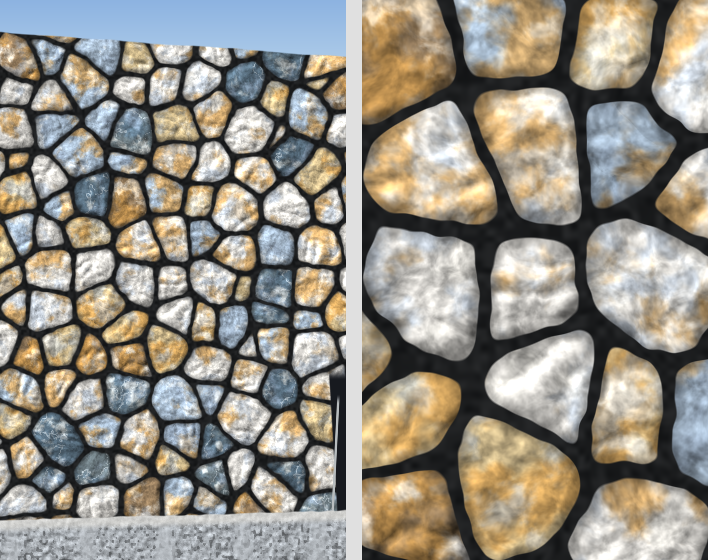
Left: the whole. Right: its middle third, enlarged.
This texture is drawn by a WebGL 1 fragment shader. Its source:

```glsl
precision highp float;
uniform vec2 u_resolution;

float hash(vec2 p) {
  vec3 q = fract(vec3(p.xyx) * 0.1031);
  q += dot(q, q.yzx + 33.33);
  return fract((q.x + q.y) * q.z);
}

float noise(vec2 p) {
  vec2 i = floor(p), f = fract(p);
  f = f * f * (3.0 - 2.0 * f);
  return mix(mix(hash(i), hash(i + vec2(1, 0)), f.x),
             mix(hash(i + vec2(0, 1)), hash(i + vec2(1, 1)), f.x), f.y);
}

float fbm(vec2 p) {
  float sum = 0.0, amp = 0.5;
  for (int i = 0; i < 5; i++) {
    sum += amp * noise(p);
    p = mat2(1.6, 1.2, -1.2, 1.6) * p + 17.3;
    amp *= 0.55;
  }
  return sum;
}

// Stone centre (xy) and size weight (z) for a grid cell
vec3 stoneSite(vec2 cell) {
  vec2 jitter = vec2(hash(cell + 3.7), hash(cell + 91.2)) - 0.5;
  return vec3(cell + 0.5 + 0.8 * jitter, 0.32 * hash(cell + 47.5));
}

// Rough split face: broad chips plus fine grain
float relief(vec2 p) {
  float chips = abs(noise(p * vec2(2.2, 4.0)) - 0.5);
  return fbm(p * 3.5) + 0.7 * chips;
}

vec3 stoneColor(vec2 q, vec2 id, vec2 fromCentre, float edge) {
  float kind = hash(id + 12.9), tone = hash(id + 63.1);
  vec3 pale = vec3(0.83, 0.82, 0.80), blue = vec3(0.63, 0.70, 0.77);
  vec3 slate = vec3(0.33, 0.41, 0.47), tan_ = vec3(0.78, 0.70, 0.53);
  vec3 brown = vec3(0.54, 0.45, 0.34), ochre = vec3(0.74, 0.55, 0.28);
  vec3 col = kind < 0.40 ? pale : kind < 0.58 ? blue : kind < 0.74 ? slate
           : kind < 0.93 ? tan_ : brown;
  float isDark = step(0.58, kind) * step(kind, 0.74);

  // Each stone has its own turned face
  float a = 6.28 * tone;
  vec2 p = mat2(cos(a), sin(a), -sin(a), cos(a)) * fromCentre + id * 7.0;

  // Rusty stains, bluish patches and pale veins
  float stain = smoothstep(0.50, 0.72, fbm(p * 1.7 + 5.0) + 0.22 * (tone - 0.5));
  col = mix(col, ochre, stain * mix(0.75, 0.12, isDark));
  col = mix(col, vec3(0.60, 0.67, 0.76), 0.5 * smoothstep(0.52, 0.75, fbm(p * 2.3 + 40.0)));
  col = mix(col, vec3(0.90, 0.89, 0.86), 0.55 * smoothstep(0.55, 0.78, fbm(p * 3.1 + 80.0)));
  float vein = abs(fbm(p * 1.6 + 120.0) - 0.48);
  col = mix(col, vec3(0.78, 0.81, 0.83), isDark * 0.5 * smoothstep(0.03, 0.0, vein));

  // Light from the upper left
  float slope = relief(p) - relief(p + mat2(cos(a), sin(a), -sin(a), cos(a)) * vec2(-0.06, 0.07));
  float light = 1.0 + 1.1 * slope + 0.16 * dot(fromCentre, vec2(-0.5, 0.8));
  light += 0.16 * (noise(q * 26.0) - 0.5) + 0.14 * (tone - 0.5);
  light *= mix(0.72, 1.04, smoothstep(0.05, 0.17, edge));
  return col * light;
}

vec3 masonry(vec2 p) {
  vec2 q = p * 9.2;
  q += 0.12 * (vec2(noise(q * 1.7), noise(q * 1.7 + 30.0)) - 0.5);
  q += 0.04 * (vec2(noise(q * 7.0), noise(q * 7.0 + 60.0)) - 0.5);
  vec2 base = floor(q), id = base, site = q;
  float nearest = 100.0;
  for (int y = -2; y <= 2; y++)
    for (int x = -2; x <= 2; x++) {
      vec2 cell = base + vec2(x, y);
      vec3 s = stoneSite(cell);
      float d = dot(q - s.xy, q - s.xy) - s.z;
      if (d < nearest) { nearest = d; id = cell; site = s.xy; }
    }

  // Smooth minimum of border distances rounds the corners
  float sum = 0.0001;
  for (int y = -2; y <= 2; y++)
    for (int x = -2; x <= 2; x++) {
      vec2 cell = base + vec2(x, y);
      vec3 s = stoneSite(cell);
      float d = dot(q - s.xy, q - s.xy) - s.z;
      if (distance(cell, id) > 0.5)
        sum += exp(-18.0 * (d - nearest) / (2.0 * distance(s.xy, site)));
    }
  float edge = -log(sum) / 18.0;
  float soft = 9.2 / u_resolution.x;
  float width = 0.055 + 0.03 * (noise(q * 2.5) - 0.5);
  vec3 joint = vec3(0.07, 0.075, 0.08) + 0.08 * noise(q * 14.0);
  vec3 stone = stoneColor(q, id, q - site, edge);
  return mix(joint, stone, smoothstep(width - soft, width + soft, edge));
}

vec3 concrete(vec2 p, float depth) {
  float bumps = fbm(p * 70.0) - fbm(p * 70.0 + vec2(-0.5, 0.6));
  vec3 col = vec3(0.66, 0.68, 0.70) * (1.0 + 0.7 * bumps);
  col *= 1.0 - 0.3 * smoothstep(0.66, 0.8, noise(p * 110.0));
  float patchX = abs(fract(p.x * 4.5 + 0.35) - 0.5) + 0.1 * (noise(p * 30.0) - 0.5);
  col = mix(col, vec3(0.74, 0.76, 0.78), 0.6 * smoothstep(0.13, 0.08, patchX));
  return mix(vec3(0.82, 0.82, 0.81) + 0.2 * bumps, col, smoothstep(0.015, 0.04, depth));
}

void main() {
  vec2 p = gl_FragCoord.xy / u_resolution.x;
  float top = u_resolution.y / u_resolution.x, px = 1.0 / u_resolution.x;
  vec3 col = masonry(p);

  // Shadowed gap with a pale post at the right end
  float gap = smoothstep(0.963, 0.968, p.x + 0.06 * (p.y - 0.3)) * smoothstep(0.56, 0.52, p.y);
  float post = smoothstep(0.005, 0.002, abs(p.x - 0.962 - 0.05 * (p.y - 0.15)));
  col = mix(col, vec3(0.09, 0.10, 0.12), gap);
  col = mix(col, vec3(0.72, 0.74, 0.75), post * smoothstep(0.48, 0.45, p.y));

  // Sky above the sloping coping, concrete ledge below
  float coping = top - 0.093 - 0.072 * p.x + 0.006 * (noise(p * 25.0) - 0.5);
  vec3 sky = mix(vec3(0.67, 0.79, 0.91), vec3(0.55, 0.70, 0.88), (p.y - top + 0.17) / 0.17);
  col = mix(col, sky, smoothstep(-px, px, p.y - coping));
  float ledge = 0.115 + 0.028 * p.x + 0.004 * (noise(p * 40.0) - 0.5);
  col = mix(col, concrete(p, ledge - p.y), smoothstep(-px, px, ledge - p.y));
  gl_FragColor = vec4(clamp(col, 0.0, 1.0), 1.0);
}
```
